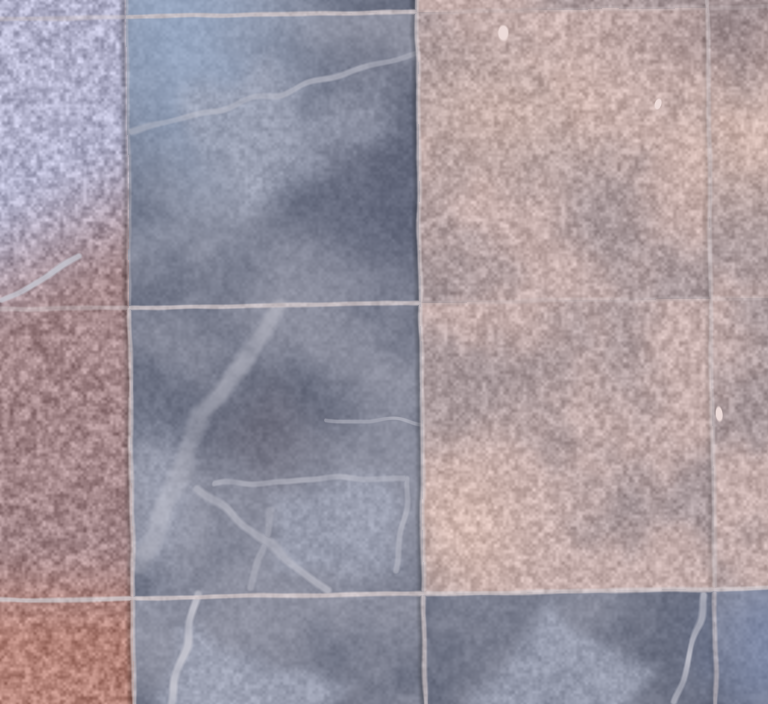
This texture is drawn by a Shadertoy shader. Its source:

```glsl
// Worn stone paving: smooth blue slate tiles beside grainy pink and lavender ones.
// A slightly tilted grid picks the stone per cell; layered noise gives grain and
// clouds, and distance functions draw the pale veins, patches, chips and grout.

const float TILE = 0.413;                    // tile side, canvas heights
const vec2 CORNER = vec2(0.185, 0.156);      // grid crossing at lower left

float hash(vec2 p) {
    vec3 q = fract(vec3(p.xyx) * 0.1031);
    q += dot(q, q.yzx + 33.33);
    return fract((q.x + q.y) * q.z);
}

float noise(vec2 p) {
    vec2 i = floor(p), f = fract(p);
    f = f * f * (3.0 - 2.0 * f);
    return mix(mix(hash(i), hash(i + vec2(1, 0)), f.x),
               mix(hash(i + vec2(0, 1)), hash(i + vec2(1, 1)), f.x), f.y);
}

float fbm(vec2 p) {
    float sum = 0.0, amp = 0.53;
    for (int i = 0; i < 4; i++) {
        sum += amp * noise(p);
        p = mat2(1.6, 1.2, -1.2, 1.6) * p + 7.3;
        amp *= 0.5;
    }
    return sum;
}

// Soft streak from a to b, broken up along its length
float vein(vec2 p, vec2 a, vec2 b, float width) {
    vec2 ab = b - a;
    float t = clamp(dot(p - a, ab) / dot(ab, ab), 0.0, 1.0);
    float d = length(p - a - ab * t);
    return (1.0 - smoothstep(width * 0.3, width, d)) * (0.55 + 0.45 * noise(p * 45.0));
}

// Soft rotated block
float patchMask(vec2 p, vec2 center, vec2 size, float angle, float soft) {
    float c = cos(angle), s = sin(angle);
    vec2 d = abs(mat2(c, -s, s, c) * (p - center)) - size;
    float dist = length(max(d, 0.0)) + min(max(d.x, d.y), 0.0);
    return 1.0 - smoothstep(-soft, soft, dist);
}

float glow(vec2 p, vec2 center, vec2 radius) {
    vec2 d = (p - center) / radius;
    return exp(-dot(d, d));
}

vec3 slateColor(vec2 p, float cloud, float grain) {
    vec3 col = mix(vec3(0.40, 0.42, 0.49), vec3(0.56, 0.57, 0.63), smoothstep(0.25, 0.75, cloud));
    vec2 w = p + 0.03 * (vec2(noise(p * 18.0), noise(p * 18.0 + 40.0)) - 0.5);
    // Blue sheen and shadow
    col = mix(col, vec3(0.60, 0.67, 0.78), 0.85 * glow(w, vec2(0.24, 0.95), vec2(0.17, 0.21)));
    col = mix(col, vec3(0.50, 0.55, 0.68), 0.7 * glow(w, vec2(1.09, 0.08), vec2(0.08, 0.12)));
    col = mix(col, vec3(0.38, 0.40, 0.48), 0.65 * glow(w, vec2(0.54, 0.72), vec2(0.13, 0.13)));
    col = mix(col, vec3(0.41, 0.41, 0.47), 0.75 * glow(w, vec2(0.376, 0.382), vec2(0.075, 0.06)));
    // Pale angular patches
    float pale = 0.7 * patchMask(w, vec2(0.36, 0.81), vec2(0.07, 0.09), 0.45, 0.025);
    pale = max(pale, 0.45 * patchMask(w, vec2(0.48, 0.82), vec2(0.08, 0.035), 0.35, 0.03));
    pale = max(pale, 0.6 * patchMask(w, vec2(0.48, 0.25), vec2(0.085, 0.06), 0.1, 0.022));
    pale = max(pale, 0.75 * patchMask(w, vec2(0.36, 0.01), vec2(0.12, 0.06), -0.32, 0.018));
    pale = max(pale, 0.8 * patchMask(w, vec2(0.80, 0.02), vec2(0.085, 0.09), -0.6, 0.018));
    pale = max(pale, 0.5 * glow(w, vec2(0.23, 0.30), vec2(0.05, 0.13)));
    col = mix(col, vec3(0.64, 0.66, 0.73), pale * (0.7 + 0.5 * cloud));
    return col + (0.10 + 0.08 * pale) * grain;
}

vec3 graniteColor(vec2 p, float column, float cloud, float grain) {
    // Left column runs from lavender down to red brown
    vec3 left = mix(vec3(0.64, 0.53, 0.54), vec3(0.70, 0.70, 0.80), smoothstep(0.50, 0.74, p.y - p.x * 0.5));
    left = mix(vec3(0.70, 0.51, 0.47), left, smoothstep(0.08, 0.24, p.y));
    vec3 right = mix(vec3(0.65, 0.59, 0.60), vec3(0.77, 0.68, 0.67), smoothstep(0.3, 0.7, cloud));
    float warm = glow(p, vec2(0.72, 0.84), vec2(0.16, 0.10)) + glow(p, vec2(1.06, 0.80), vec2(0.12, 0.11))
               + glow(p, vec2(0.66, 0.25), vec2(0.09, 0.11));
    right = mix(right, vec3(0.84, 0.73, 0.69), 0.65 * min(warm, 1.0));
    right = mix(right, vec3(0.58, 0.51, 0.52), 0.6 * glow(p, vec2(1.06, 0.95), vec2(0.14, 0.06)));
    return (column < 0.0 ? left : right) + (column < 0.0 ? 0.34 : 0.26) * grain;
}

void mainImage(out vec4 fragColor, in vec2 fragCoord) {
    vec2 p = fragCoord / iResolution.y;
    float px = 1.0 / iResolution.y;

    // Tilted, slightly wavy grid
    vec2 q = p + vec2(0.012 * (p.y - 0.5), -0.016 * (p.x - 0.55));
    q += 0.003 * (vec2(noise(p * 22.0), noise(p * 22.0 + 9.0)) - 0.5);
    vec2 grid = (q - CORNER) / TILE;
    vec2 cell = floor(grid), line = round(grid);
    vec2 offset = (grid - line) * TILE;
    bool isSlate = cell.x == 0.0 || (cell.y < 0.0 && cell.x > 0.0);

    // Stone
    float cloud = fbm(p * 7.0 + cell * 5.0);
    float grain = 0.6 * noise(p * 125.0) + 0.4 * noise(p * 240.0 + 31.0) - 0.5;
    vec3 col = isSlate ? slateColor(p, cloud, grain) : graniteColor(p, cell.x, cloud, grain);

    // Veins
    vec2 v = p + 0.012 * (vec2(noise(p * 25.0 + 3.0), noise(p * 25.0 + 60.0)) - 0.5);
    float veins = 0.6 * vein(v, vec2(0.189, 0.811), vec2(0.589, 0.922), 0.006);
    veins = max(veins, 0.55 * vein(v, vec2(0.395, 0.562), vec2(0.284, 0.403), 0.016));
    veins = max(veins, 0.5 * vein(v, vec2(0.284, 0.403), vec2(0.20, 0.20), 0.022));
    veins = max(veins, 0.6 * vein(v, vec2(0.462, 0.403), vec2(0.594, 0.401), 0.004));
    veins = max(veins, 0.6 * vein(v, vec2(0.305, 0.314), vec2(0.575, 0.321), 0.006));
    veins = max(veins, 0.6 * vein(v, vec2(0.580, 0.321), vec2(0.561, 0.190), 0.006));
    veins = max(veins, 0.7 * vein(v, vec2(0.277, 0.311), vec2(0.462, 0.162), 0.008));
    veins = max(veins, 0.5 * vein(v, vec2(0.384, 0.276), vec2(0.355, 0.162), 0.007));
    veins = max(veins, vein(v, vec2(0.284, 0.150), vec2(0.239, 0.0), 0.008));
    veins = max(veins, 0.9 * vein(v, vec2(1.001, 0.150), vec2(0.959, 0.0), 0.007));
    veins = max(veins, vein(v, vec2(0.0, 0.571), vec2(0.107, 0.638), 0.006));
    col = mix(col, vec3(0.77, 0.77, 0.81), veins);

    // Grout: dark lip beside uprights, then pale worn joints
    float lip = smoothstep(-0.012, -0.004, offset.x) * (1.0 - smoothstep(-0.003, 0.001, offset.x));
    col *= 1.0 - lip * (line.x < 2.0 ? 0.22 : 0.10);
    vec2 wear = 0.7 + 0.5 * vec2(noise(p.yy * vec2(40, 9)), noise(p.xx * vec2(40, 9) + 5.0));
    vec2 joint = 1.0 - smoothstep(vec2(0.0012), 0.0038 * wear + px, abs(offset));
    float across = line.y < 1.0 ? 0.9 : cell.x >= 1.0 ? 0.3 : cell.x < 0.0 ? 0.5 : 0.85;
    float upright = line.x > 1.0 ? 0.6 : line.x < 1.0 && cell.y > 0.0 ? 0.35 : 0.75;
    float grout = max(joint.x * upright, joint.y * across);
    col = mix(col, vec3(0.80, 0.76, 0.77) + 0.15 * grain, grout);

    // Pale chips
    float chips = glow(v, vec2(0.713, 0.949), vec2(0.008, 0.011))
                + glow(v, vec2(0.935, 0.855), vec2(0.006, 0.008)) + glow(v, vec2(1.020, 0.415), vec2(0.005, 0.011));
    col = mix(col, vec3(0.93, 0.86, 0.85), smoothstep(0.25, 0.6, chips));
    fragColor = vec4(clamp(col, 0.0, 1.0), 1.0);
}
```
